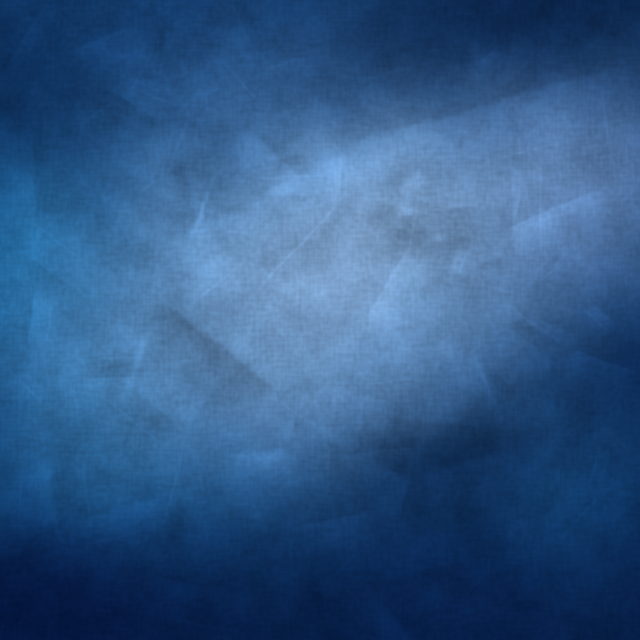
A Shadertoy shader for this background:

```glsl
float hash(float n) {
    return fract(sin(n * 12.9898) * 4375.85);
}

vec2 gradient(vec2 cell) {
    float a = 6.2832 * hash(dot(cell, vec2(1.37, 7.91)));
    return vec2(cos(a), sin(a));
}

float gradientNoise(vec2 p) {
    vec2 i = floor(p), f = fract(p);
    vec2 u = f * f * f * (f * (f * 6.0 - 15.0) + 10.0);
    float a = dot(gradient(i), f);
    float b = dot(gradient(i + vec2(1, 0)), f - vec2(1, 0));
    float c = dot(gradient(i + vec2(0, 1)), f - vec2(0, 1));
    float d = dot(gradient(i + vec2(1, 1)), f - vec2(1, 1));
    return mix(mix(a, b, u.x), mix(c, d, u.x), u.y);
}

float fbm(vec2 p) {
    float sum = 0.0, amp = 0.6;
    for (int i = 0; i < 5; i++) {
        sum += amp * gradientNoise(p);
        p = mat2(1.6, 1.2, -1.2, 1.6) * p + 3.7;
        amp *= 0.55;
    }
    return sum;
}

// Position in a frame centred on c and turned by angle
vec2 localFrame(vec2 p, vec2 c, float angle) {
    float s = sin(angle), k = cos(angle);
    return mat2(k, -s, s, k) * (p - c);
}

float glow(vec2 p, vec2 c, vec2 radius, float angle) {
    vec2 q = localFrame(p, c, angle) / radius;
    return exp(-dot(q, q));
}

// Translucent sheet: defined upper edge, fading below and at the ends
float sheet(vec2 p, vec2 c, vec2 size, float angle, float blur) {
    vec2 q = localFrame(p, c, angle);
    float side = smoothstep(size.x, size.x * 0.5, abs(q.x));
    float top = 1.0 - smoothstep(-blur, blur, q.y - size.y);
    return side * top * smoothstep(-size.y, size.y, q.y);
}

float crease(vec2 p, vec2 a, vec2 b, float width) {
    vec2 ab = b - a;
    float t = clamp(dot(p - a, ab) / dot(ab, ab), 0.0, 1.0);
    float d = length(p - a - ab * t) / width;
    return exp(-d * d) * sin(3.1416 * t);
}

void mainImage(out vec4 fragColor, in vec2 fragCoord) {
    vec2 uv = fragCoord / iResolution.xy;
    float cloud = fbm(uv * 5.0 + 2.0);
    vec2 p = uv + 0.045 * vec2(cloud, fbm(uv * 5.0 + 19.0));
    vec2 bent = mix(uv, p, 0.25);

    // Deep blue ground
    vec3 col = mix(vec3(0.025, 0.12, 0.28), vec3(0.05, 0.20, 0.38), smoothstep(0.0, 0.4, p.y));
    col = mix(col, vec3(0.15, 0.34, 0.56), 0.8 * glow(p, vec2(0.36, 0.83), vec2(0.29, 0.18), 0.1));
    col = mix(col, vec3(0.05, 0.28, 0.49), 0.75 * glow(p, vec2(0.22, 0.27), vec2(0.34, 0.16), 0.1));
    col = mix(col, vec3(0.07, 0.26, 0.45), 0.7 * glow(p, vec2(0.88, 0.25), vec2(0.12, 0.14), 0.4));

    // Cyan light on the left
    col = mix(col, vec3(0.10, 0.41, 0.63), 0.9 * glow(p, vec2(0.04, 0.59), vec2(0.17, 0.17), 0.0));
    col = mix(col, vec3(0.16, 0.44, 0.65), 0.8 * glow(p, vec2(0.18, 0.41), vec2(0.16, 0.18), -0.4));

    // Pale slanting light
    col = mix(col, vec3(0.34, 0.47, 0.66), 0.95 * glow(p, vec2(0.86, 0.69), vec2(0.34, 0.17), 0.25));
    col = mix(col, vec3(0.29, 0.46, 0.66), 0.85 * glow(p, vec2(0.50, 0.43), vec2(0.30, 0.15), 0.1));
    col = mix(col, vec3(0.34, 0.53, 0.72), 0.9 * glow(p, vec2(0.43, 0.58), vec2(0.33, 0.24), 0.3));
    col = mix(col, vec3(0.48, 0.62, 0.78), 0.95 * glow(p, vec2(0.55, 0.60), vec2(0.29, 0.19), 0.5));

    // Shadows
    col = mix(col, vec3(0.05, 0.17, 0.33), 0.8 * glow(p, vec2(0.70, 0.27), vec2(0.17, 0.09), 0.3));
    col = mix(col, vec3(0.05, 0.17, 0.34), 0.85 * glow(p, vec2(1.0, 0.42), vec2(0.13, 0.10), 0.1));
    col = mix(col, vec3(0.04, 0.14, 0.29), 0.85 * glow(p, vec2(0.84, 0.99), vec2(0.36, 0.12), 0.2));
    col = mix(col, vec3(0.04, 0.16, 0.32), 0.6 * glow(p, vec2(0.02, 0.86), vec2(0.15, 0.12), 0.3));
    col = mix(col, vec3(0.015, 0.08, 0.24), 0.8 * glow(p, vec2(0.04, 0.04), vec2(0.24, 0.13), 0.0));

    // Large folded sheets
    float light = 0.09 * sheet(bent, vec2(0.75, 0.76), vec2(0.28, 0.07), 0.27, 0.006);
    light += 0.10 * sheet(bent, vec2(0.875, 0.645), vec2(0.10, 0.03), 0.40, 0.003);
    light += 0.07 * sheet(bent, vec2(0.43, 0.64), vec2(0.21, 0.06), 0.48, 0.008);
    light += 0.08 * sheet(bent, vec2(0.63, 0.54), vec2(0.07, 0.03), 1.05, 0.003);
    light -= 0.10 * sheet(bent, vec2(0.31, 0.41), vec2(0.14, 0.06), -0.65, 0.006);
    light -= 0.08 * sheet(bent, vec2(0.70, 0.29), vec2(0.11, 0.05), -0.12, 0.006);

    // Scattered facets and hairline creases
    for (float i = 1.0; i < 130.0; i++) {
        vec2 c = vec2(hash(i), hash(i + 171.3));
        float angle = 6.2832 * hash(i + 353.7);
        float scale = hash(i + 511.1);
        vec2 size = mix(vec2(0.025, 0.015), vec2(0.11, 0.06), scale * scale);
        float blur = mix(0.002, 0.007, hash(i + 607.9));
        light += 0.17 * (hash(i + 707.9) - 0.48) * sheet(bent, c, size, angle, blur);
        vec2 arm = mix(0.02, 0.09, scale) * vec2(cos(angle), sin(angle));
        light += 0.05 * hash(i + 919.3) * crease(bent, c - arm, c + arm, 0.0022);
    }
    light += 0.10 * crease(bent, vec2(0.18, 0.34), vec2(0.24, 0.50), 0.007);
    light += 0.09 * crease(bent, vec2(0.30, 0.62), vec2(0.335, 0.74), 0.004);
    light += 0.06 * crease(bent, vec2(0.38, 0.52), vec2(0.56, 0.72), 0.003);
    light += 0.08 * crease(bent, vec2(0.74, 0.46), vec2(0.77, 0.37), 0.004);

    // Mottling and woven fibres
    float weave = gradientNoise(uv * vec2(210, 34)) + gradientNoise(uv * vec2(34, 210) + 41.0);
    light += 0.13 * cloud + 0.14 * fbm(uv * 17.0 + 7.0);
    light += 0.035 * weave + 0.05 * gradientNoise(uv * 120.0);
    col *= 1.0 + 1.15 * light;
    col += vec3(0.05, 0.08, 0.09) * light;

    fragColor = vec4(clamp(col, 0.0, 1.0), 1.0);
}
```
